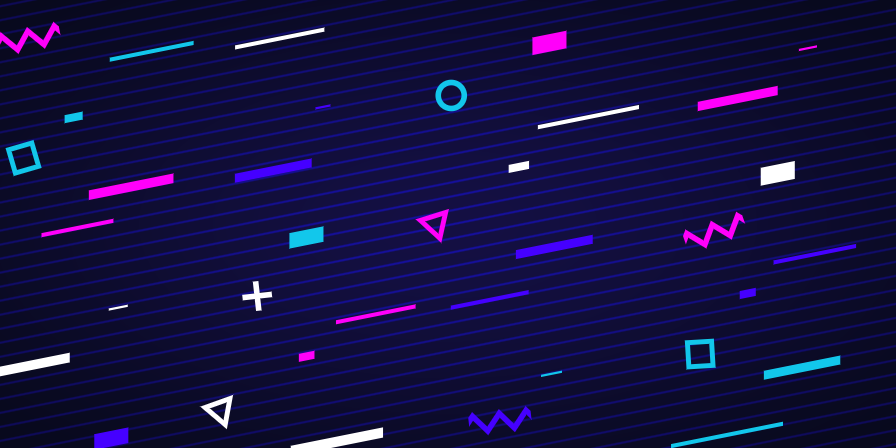
Give the GLSL for this background, as a WebGL 1 fragment shader.

```glsl
precision highp float;

uniform vec2 u_resolution;

const float SLOPE = 0.2;
const int SYMBOL_COUNT = 9;
const int ITEM_COUNT = 36;

const vec3 WHITE = vec3(1.0);
const vec3 MAGENTA = vec3(1.0, 0.0, 0.98);
const vec3 CYAN = vec3(0.07, 0.78, 0.92);
const vec3 VIOLET = vec3(0.27, 0.0, 1.0);

float hash(float n) {
  return fract(sin(n * 12.989 + 4.17) * 4375.85);
}

vec2 rotate(vec2 p, float angle) {
  float c = cos(angle), s = sin(angle);
  return vec2(c * p.x + s * p.y, c * p.y - s * p.x);
}

float coverage(float dist, float pixel) {
  return clamp(0.5 - dist / pixel, 0.0, 1.0);
}

// Distance functions
float boxDistance(vec2 p, vec2 halfSize) {
  vec2 d = abs(p) - halfSize;
  return max(d.x, d.y);
}

float slantedBar(vec2 p, vec2 halfSize) {
  return boxDistance(vec2(p.x, p.y - SLOPE * p.x), halfSize);
}

float outline(float dist, float stroke) {
  return abs(dist) - 0.5 * stroke;
}

float triangleDistance(vec2 p, float inradius) {
  return max(p.y, abs(p.x) * 0.866 - p.y * 0.5) - inradius;
}

float plusDistance(vec2 p, float arm, float stroke) {
  vec2 halfSize = vec2(arm, 0.5 * stroke);
  return min(boxDistance(p, halfSize), boxDistance(p, halfSize.yx));
}

float zigzagDistance(vec2 p, float halfLength, float period, float amplitude, float stroke) {
  float wave = amplitude * (4.0 * abs(fract(p.x / period) - 0.5) - 1.0);
  float steepness = 4.0 * amplitude / period;
  float band = abs(p.y - wave) / sqrt(1.0 + steepness * steepness) - 0.5 * stroke;
  return max(band, abs(p.x) - halfLength);
}

// Evenly spread positions with a little jitter
vec2 scatter(float id, float aspect) {
  vec2 spread = fract(0.5 + id * vec2(0.75488, 0.56984));
  vec2 jitter = vec2(hash(id), hash(id + 51.0)) - 0.5;
  return spread * vec2(aspect, 1.0) + jitter * vec2(0.08, 0.04);
}

vec3 paletteColor(float index) {
  if (index < 0.5) return WHITE;
  if (index < 1.5) return MAGENTA;
  if (index < 2.5) return CYAN;
  return VIOLET;
}

// Half extents for five families: block, dash, medium, thin and short
vec2 barHalfSize(float family, float vary) {
  if (family < 0.5) return vec2(0.038, mix(0.014, 0.021, vary));
  if (family < 1.5) return vec2(mix(0.015, 0.024, vary), 0.0025);
  if (family < 2.5) return vec2(mix(0.06, 0.11, vary), mix(0.008, 0.012, vary));
  if (family < 3.5) return vec2(mix(0.075, 0.13, vary), 0.0046);
  return vec2(mix(0.017, 0.026, vary), 0.009);
}

vec4 symbolLayer(vec2 p, float id, float pixel) {
  float stroke = 0.0125;
  vec2 q = rotate(p, 0.2 + 0.3 * (hash(id + 7.0) - 0.5));
  float dist = zigzagDistance(q, 0.07, 0.06, 0.018, stroke);
  vec3 color = id < 7.5 ? MAGENTA : VIOLET;
  if (id < 1.5) {
    dist = outline(triangleDistance(q, 0.017), 0.011);
    color = id < 0.5 ? MAGENTA : WHITE;
  } else if (id < 3.5) {
    dist = outline(boxDistance(q, vec2(0.027)), 0.011);
    color = CYAN;
  } else if (id < 4.5) {
    dist = outline(length(q) - 0.029, stroke);
    color = CYAN;
  } else if (id < 5.5) {
    dist = plusDistance(q, 0.033, stroke);
    color = WHITE;
  }
  return vec4(color, coverage(dist, pixel));
}

vec4 barLayer(vec2 p, float id, float pixel) {
  float group = floor(id / 4.0);
  vec2 halfSize = barHalfSize(mod(group, 5.0), hash(id + 23.0));
  vec3 color = paletteColor(mod(id + group, 4.0));
  return vec4(color, coverage(slantedBar(p, halfSize), pixel));
}

// Dark glow crossed by thin slanted lines
vec3 stripedGlow(vec2 p, float aspect, float pixel) {
  float fade = smoothstep(0.0, 0.75, length(p / vec2(aspect, 1.0) - 0.5));
  vec3 base = mix(vec3(0.078, 0.06, 0.26), vec3(0.03, 0.035, 0.11), fade);
  vec3 line = mix(vec3(0.085, 0.06, 0.62), vec3(0.055, 0.04, 0.34), fade);
  float spacing = 0.0313;
  float offset = (fract((p.y - SLOPE * p.x) / spacing) - 0.5) * spacing;
  return mix(base, line, coverage(abs(offset) - 0.0024, 1.4 * pixel));
}

void main() {
  float pixel = 1.0 / u_resolution.y;
  float aspect = u_resolution.x * pixel;
  vec2 p = gl_FragCoord.xy * pixel;
  vec3 color = stripedGlow(p, aspect, pixel);
  for (int i = 0; i < ITEM_COUNT; i++) {
    float id = float(i);
    vec2 local = p - scatter(id, aspect);
    vec4 layer = i < SYMBOL_COUNT ? symbolLayer(local, id, pixel) : barLayer(local, id, pixel);
    color = mix(color, layer.rgb, layer.a);
  }
  gl_FragColor = vec4(color, 1.0);
}
```
